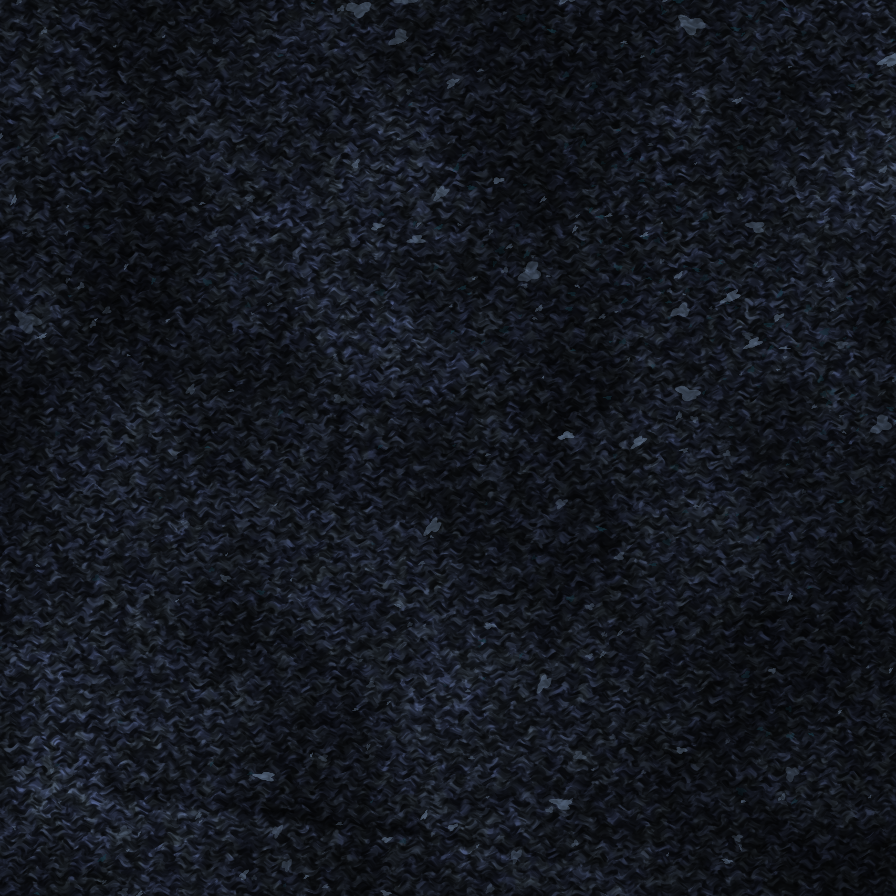
A WebGL 1 fragment shader for this texture:

```glsl
precision highp float;
// Dark blue-black stone with fine woven grain, pale mineral flecks and a faint scratch.

uniform vec2 u_resolution;

const vec3 STONE_TINT = vec3(0.85, 1.0, 1.32);
const vec3 PALE_FLECK = vec3(0.31, 0.37, 0.45);
const vec3 TEAL_FLECK = vec3(0.08, 0.20, 0.25);
const float MEDIAN_LIGHT = 0.080;

vec3 hash3(vec2 p) {
  vec3 q = fract(p.xyx * vec3(0.1031, 0.1030, 0.0973));
  q += dot(q, q.yxz + 33.33);
  return fract((q.xxy + q.yzz) * q.zyx);
}

// Smooth cellular noise: scattered points blend their random values.
float cellNoise(vec2 p) {
  vec2 cell = floor(p);
  vec2 local = p - cell;
  float total = 0.0;
  float weights = 0.0;
  for (int y = -1; y <= 1; y++) {
    for (int x = -1; x <= 1; x++) {
      vec2 offset = vec2(float(x), float(y));
      vec3 rnd = hash3(cell + offset + 71.0);
      vec2 toPoint = offset + rnd.xy - local;
      float weight = exp(-6.0 * dot(toPoint, toPoint));
      total += weight * rnd.z;
      weights += weight;
    }
  }
  return total / weights;
}

// Coverage of scattered, slanted, ragged chips; radius is in cell units.
float flecks(vec2 p, float cells, float density, float radius, float seed) {
  vec2 grid = p * cells;
  vec2 cell = floor(grid);
  float soft = max(0.7 * cells / min(u_resolution.x, u_resolution.y), 0.02);
  float cover = 0.0;
  for (int y = -1; y <= 1; y++) {
    for (int x = -1; x <= 1; x++) {
      vec2 id = cell + vec2(float(x), float(y));
      vec3 place = hash3(id + seed);
      vec3 shape = hash3(id + seed + 137.0);
      vec2 d = grid - id - place.xy;
      float angle = mix(-0.4, 1.1, shape.x);
      float c = cos(angle);
      float s = sin(angle);
      d = vec2(c * d.x + s * d.y, c * d.y - s * d.x);
      d.y *= mix(1.2, 2.4, shape.y);
      float turn = atan(d.y, d.x + 0.0001);
      float ragged = 1.0 + 0.25 * sin(3.0 * turn + 6.3 * shape.z)
                   + 0.15 * sin(5.0 * turn + 6.3 * shape.y);
      float size = radius * mix(0.5, 1.3, shape.z * shape.z) * ragged;
      float chip = 1.0 - smoothstep(-soft, soft, length(d) - size);
      cover = max(cover, chip * step(place.z, density) * mix(0.45, 1.0, shape.y));
    }
  }
  return cover;
}

// Signed distance across a line from a to b; second value fades at its ends.
vec2 strokeSpace(vec2 p, vec2 a, vec2 b) {
  vec2 along = normalize(b - a);
  float t = dot(p - a, along) / length(b - a);
  float fade = smoothstep(0.0, 0.15, t) * (1.0 - smoothstep(0.9, 1.02, t));
  return vec2(dot(p - a, vec2(-along.y, along.x)), fade);
}

// Fine sideways threads, bent by layered sines.
float threadGrain(vec2 p) {
  vec2 bend = 0.0022 * vec2(sin(p.y * 310.0 + 2.0 * sin(p.x * 93.0)),
                            sin(p.x * 270.0 + 2.0 * sin(p.y * 71.0)));
  vec2 q = p + bend;
  return 0.65 * cellNoise(q * vec2(150.0, 260.0))
       + 0.35 * cellNoise(q * vec2(270.0, 390.0) + 19.0);
}

void main() {
  vec2 p = gl_FragCoord.xy / min(u_resolution.x, u_resolution.y);

  // Broad clouding and fine grain set the light on a logarithmic scale.
  float cloud = 0.6 * cellNoise(p * 4.0 + 5.0) + 0.4 * cellNoise(p * 11.0 + 31.0);
  float grain = threadGrain(p);
  float light = 1.3 * (cloud - 0.5) + 2.5 * (grain - 0.5);

  // A faint scratch: dark crease above, worn band below.
  vec2 scratch = strokeSpace(p, vec2(0.03, 0.13), vec2(0.69, 0.03));
  float crease = exp(-pow((scratch.x - 0.006) / 0.008, 2.0));
  float worn = exp(-pow((scratch.x + 0.008) / 0.009, 2.0));
  light += scratch.y * (0.28 * worn - 0.4 * crease);

  float hue = cellNoise(p * 90.0 + 53.0) - 0.5;
  vec3 color = MEDIAN_LIGHT * exp(light) * (STONE_TINT + vec3(0.0, 0.0, 0.3 * hue));

  // Flecks gather in loose clusters, thickest and tealest toward the upper right.
  float corner = 1.0 - smoothstep(0.1, 0.5, distance(p, vec2(0.86, 0.88)));
  float cluster = smoothstep(0.35, 0.75, cellNoise(p * 7.0 + 83.0));
  float teal = flecks(p, 75.0, 0.02 + 0.32 * corner * cluster, 0.30, 211.0);
  float small = flecks(p, 48.0, 0.03 + 0.10 * cluster + 0.05 * corner, 0.20, 307.0);
  float large = flecks(p, 22.0, 0.04 + 0.08 * cluster + 0.10 * corner, 0.24, 401.0);

  float texture = mix(0.75, 1.25, grain);
  color = mix(color, TEAL_FLECK * texture, 0.65 * teal);
  color = mix(color, PALE_FLECK * texture, 0.75 * small);
  color = mix(color, PALE_FLECK * texture, 0.85 * large);
  gl_FragColor = vec4(color, 1.0);
}
```
